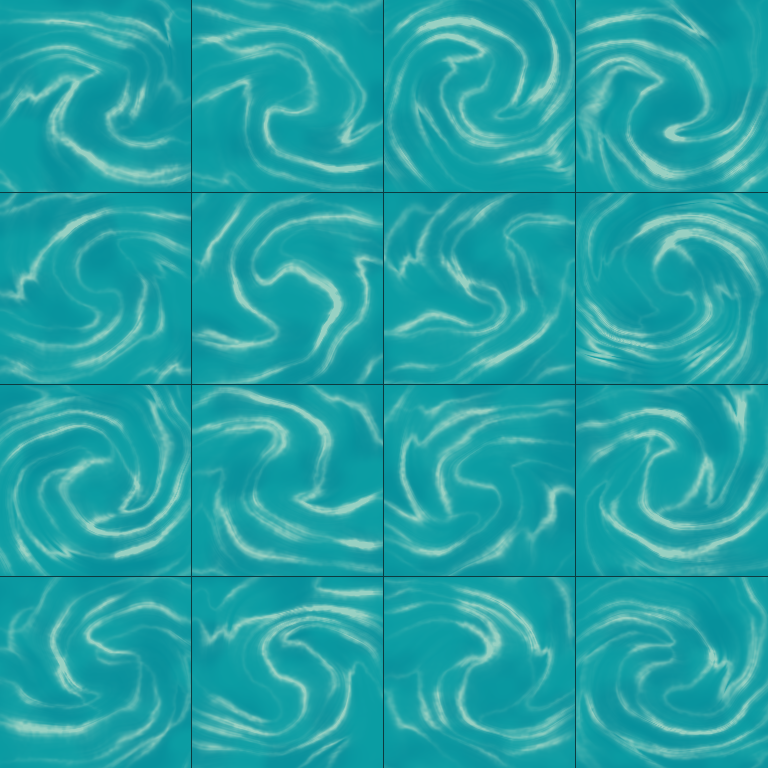
Write a three.js fragment shader that draws this texture.

```glsl
#define TILES 4.0
#define SEAM_HALF_WIDTH 0.0008
#define SEAM_SHIFT 0.0008
#define VEIN_DENSITY 1.6
#define VEIN_WIDTH 0.034
#define GLOW_WIDTH 0.075
#define WARP 0.9
#define DEEP vec3(0.025, 0.565, 0.610)
#define WATER vec3(0.040, 0.615, 0.640)
#define FOAM vec3(0.62, 0.83, 0.77)
#define SEAM vec3(0.05, 0.23, 0.25)

varying vec2 vUv;

float hash(vec2 p) {
  vec3 h = fract(vec3(p.xyx) * 0.1031);
  h += dot(h, h.yzx + 33.33);
  return fract((h.x + h.y) * h.z);
}

float noise(vec2 p) {
  vec2 i = floor(p);
  vec2 f = fract(p);
  f = f * f * f * (f * (f * 6.0 - 15.0) + 10.0);
  float low = mix(hash(i), hash(i + vec2(1.0, 0.0)), f.x);
  float high = mix(hash(i + vec2(0.0, 1.0)), hash(i + 1.0), f.x);
  return mix(low, high, f.y);
}

float swell(vec2 p) {
  return noise(p) + 0.3 * noise(p * 2.3 + 7.3);
}

// Signed swirl per tile: the sign is the handedness, the size the winding
float tileTwist(vec2 cell) {
  vec4 row = vec4(2.6, 3.0, -2.4, -4.0);
  if (cell.y > 0.5) row = vec4(-4.2, -2.6, 2.5, -3.6);
  if (cell.y > 1.5) row = vec4(2.6, 2.3, 2.4, 4.4);
  if (cell.y > 2.5) row = vec4(-2.6, -2.4, -4.6, -3.8);
  vec4 pick = 1.0 - step(0.5, abs(vec4(0.0, 1.0, 2.0, 3.0) - cell.x));
  return dot(row, pick);
}

// Untwisted coordinates: x runs along the current, y across it
vec2 current(vec2 s, float winding, float turn) {
  float reach = 0.55 + 0.09 * winding;
  float angle = 2.8 + turn + winding * (exp(-dot(s, s) / (reach * reach)) - 1.0);
  float c = cos(angle);
  float n = sin(angle);
  return vec2(c * s.x + n * s.y, c * s.y - n * s.x);
}

// Two vein families that drift apart and merge
vec2 flows(vec2 s, float winding, float turn, vec2 seed) {
  vec2 q = current(s, winding, turn);
  vec2 along = q * vec2(1.5, 0.8) + seed;
  return q.y * VEIN_DENSITY * vec2(1.0, 0.85)
    + WARP * vec2(swell(along), swell(along + 31.0)) + vec2(turn, 0.4);
}

// Bright crest with a soft halo around each whole step of the flow value
float vein(float flow, float slope, float strength) {
  float d = abs(fract(flow) - 0.5) / max(slope, 0.7);
  float width = VEIN_WIDTH * mix(0.6, 1.25, strength);
  float crest = exp(-d * d / (width * width));
  float halo = exp(-d / GLOW_WIDTH);
  return strength * (0.6 * crest + 0.3 * halo);
}

vec3 waterTile(vec2 cell, vec2 p) {
  vec2 seed = cell * 17.0 + 5.0;
  float twist = tileTwist(cell);
  float winding = abs(twist);
  vec2 jitter = vec2(hash(seed), hash(seed + 3.7)) - 0.5;
  float turn = 0.5 * jitter.x;

  // Displace the centre and bend the plane a little
  vec2 s = vec2(p.x * sign(twist), p.y * 1.12) - 0.25 * jitter;
  s += 0.16 * (vec2(noise(s * 2.0 + seed), noise(s * 2.0 + seed + 9.0)) - 0.5);

  // Measured slope keeps the veins even in width
  float e = 0.01;
  vec2 flow = flows(s, winding, turn, seed);
  vec2 dx = (flows(s + vec2(e, 0.0), winding, turn, seed) - flow) / e;
  vec2 dy = (flows(s + vec2(0.0, e), winding, turn, seed) - flow) / e;
  vec2 slope = sqrt(dx * dx + dy * dy);
  float ragged = noise(s * 9.0 + seed) + 0.6 * noise(s * 21.0 + seed) - 0.8;
  vec2 edge = flow + 0.022 * ragged * slope;

  float fadeA = smoothstep(0.15, 0.8, noise(s * 2.3 + seed + 13.0));
  float fadeB = smoothstep(0.25, 0.9, noise(s * 2.5 + seed + 47.0));
  float light = vein(edge.x, slope.x, 0.22 + 0.78 * fadeA);
  light += vein(edge.y, slope.y, 0.14 + 0.76 * fadeB);

  // Fine fibres along the current and calmer margins
  vec2 q = current(s, winding, turn);
  float fibre = noise(vec2(q.x * 5.0, flow.x * 20.0) + seed);
  float grain = noise(s * 26.0 + seed);
  light *= 0.62 + 0.42 * fibre + 0.3 * grain;
  float margin = 1.0 - max(abs(p.x), abs(p.y));
  light *= mix(0.4, 1.0, smoothstep(0.0, 0.25, margin));

  vec3 color = mix(DEEP, WATER, smoothstep(0.25, 0.9, swell(s * 2.2 + seed + 71.0)));
  return mix(color, FOAM, clamp(light, 0.0, 0.95));
}

void main() {
  vec2 grid = (vUv + SEAM_SHIFT) * TILES;
  vec2 cell = clamp(floor(grid), 0.0, TILES - 1.0);
  vec3 color = waterTile(cell, (grid - cell) * 2.0 - 1.0);

  // Thin seams between tiles only
  vec2 gap = abs(grid - clamp(floor(grid + 0.5), 1.0, TILES - 1.0)) / TILES;
  float seam = 1.0 - smoothstep(0.4, 1.4, min(gap.x, gap.y) / SEAM_HALF_WIDTH);
  gl_FragColor = vec4(mix(color, SEAM, seam), 1.0);
}
```
